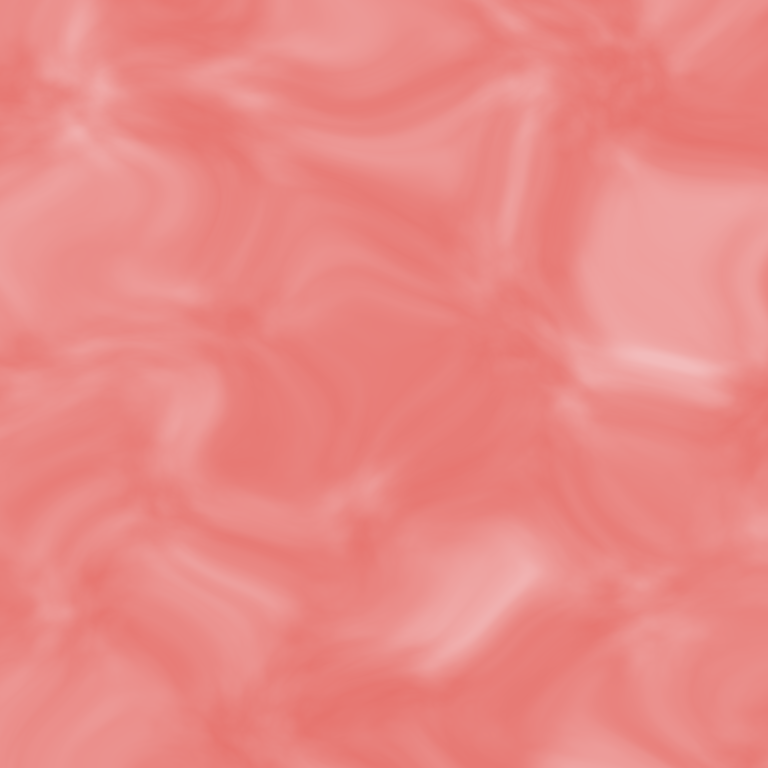
A three.js fragment shader for this texture:

```glsl
// Soft coral pink clouds with pale drifting patches and faint dark creases.
varying vec2 vUv;

#define DEEP vec3(0.895, 0.410, 0.385)
#define PALE vec3(0.950, 0.730, 0.730)
#define CLOUD_SCALE vec2(4.3, 5.3)
#define CLOUD_GAIN 0.55
#define WARP 0.45
#define CREASE_SCALE 2.6
#define CREASE_SOFTNESS 0.03
#define CREASE_AMOUNT 0.15
#define BASE_LEVEL 0.32
#define CONTRAST 0.52
#define HIGHLIGHT 0.30

const mat2 TURN = mat2(0.8, 0.6, -0.6, 0.8);

// Random unit direction for a lattice cell
vec2 hashDirection(vec2 cell) {
  vec3 h = fract(cell.xyx * vec3(0.1031, 0.1030, 0.0973));
  h += dot(h, h.yzx + 33.33);
  return normalize(fract((h.xx + h.yz) * h.zy) - 0.4999);
}

// Gradient noise, centred on zero
float gradientNoise(vec2 p) {
  vec2 i = floor(p);
  vec2 f = p - i;
  vec2 u = f * f * f * (f * (f * 6.0 - 15.0) + 10.0);
  vec2 e = vec2(1.0, 0.0);
  float a = dot(hashDirection(i), f);
  float b = dot(hashDirection(i + e), f - e);
  float c = dot(hashDirection(i + e.yx), f - e.yx);
  float d = dot(hashDirection(i + e.xx), f - e.xx);
  return mix(mix(a, b, u.x), mix(c, d, u.x), u.y);
}

// Broad cloud masses
float clouds(vec2 p) {
  float sum = 0.0;
  float amplitude = 1.0;
  for (int octave = 0; octave < 3; octave++) {
    sum += amplitude * gradientNoise(p);
    p = TURN * p * 2.0 + 17.3;
    amplitude *= CLOUD_GAIN;
  }
  return sum;
}

// Fine billows whose zero lines form thin dark creases
float creases(vec2 p) {
  float sum = 0.0;
  float amplitude = 1.0;
  for (int octave = 0; octave < 4; octave++) {
    float n = gradientNoise(p);
    sum += amplitude * sqrt(n * n + CREASE_SOFTNESS * CREASE_SOFTNESS);
    p = TURN * p * 2.0 + 9.7;
    amplitude *= 0.5;
  }
  return sum;
}

void main() {
  // Bend the domain so the masses drift in varied directions
  vec2 p = vUv * CLOUD_SCALE + 23.0;
  vec2 bend = vec2(gradientNoise(p * 0.9 + 41.5), gradientNoise(p * 0.9 + 73.1));
  p += WARP * 2.0 * bend;

  // The squared term lifts the bright patches only
  float mass = clouds(p);
  float tone = BASE_LEVEL + CONTRAST * mass + HIGHLIGHT * mass * mass;
  tone += CREASE_AMOUNT * creases(TURN * p * CREASE_SCALE);

  gl_FragColor = vec4(mix(DEEP, PALE, clamp(tone, 0.0, 1.0)), 1.0);
}
```
